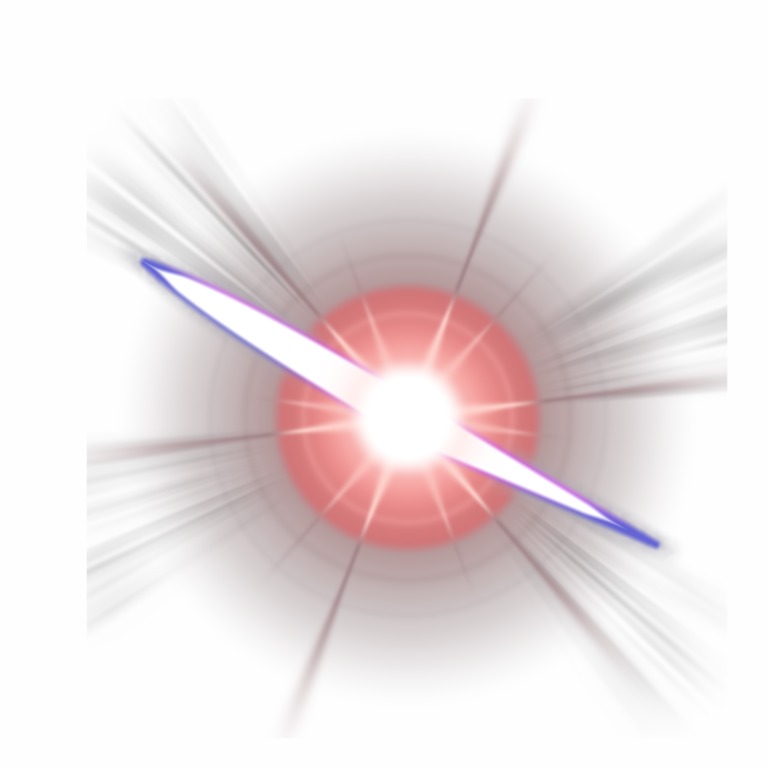
This background is drawn by a three.js fragment shader. Its source:

```glsl
// A white-hot flare with a red disc, grey halo, thin rays and a violet-edged blade of light.
varying vec2 vUv;

const vec2 CENTER = vec2(0.531, 0.456);
const vec2 LEFT_TIP = vec2(0.184, 0.661);
const vec2 RIGHT_TIP = vec2(0.858, 0.289);
const vec2 FRAME_MIN = vec2(0.113, 0.039);
const vec2 FRAME_MAX = vec2(0.947, 0.872);
const float DISC_RADIUS = 0.171;
const float HALO_RADIUS = 0.385;
const float CORE_RADIUS = 0.058;
const float BLADE_WIDTH = 0.027;
const float FIRST_RAY = 0.122;
const float RAY_STEP = 1.082;
const float SHORT_RAY_SHIFT = 0.724;

const vec3 PAPER = vec3(0.996);
const vec3 HALO_INNER = vec3(0.70, 0.585, 0.59);
const vec3 HALO_MIDDLE = vec3(0.80, 0.765, 0.77);
const vec3 DISC_INNER = vec3(0.95, 0.56, 0.55);
const vec3 DISC_OUTER = vec3(0.82, 0.46, 0.47);
const vec3 RAY_LIGHT = vec3(1.0, 0.84, 0.81);
const vec3 RAY_DARK = vec3(0.60, 0.47, 0.49);
const vec3 SMOKE = vec3(0.66, 0.65, 0.69);
const vec3 VIOLET = vec3(0.84, 0.38, 0.96);
const vec3 BLUE = vec3(0.36, 0.36, 0.84);

float hash(vec2 p) {
  return fract(sin(dot(p, vec2(127.1, 311.7))) * 4375.85);
}

float noise(vec2 p) {
  vec2 i = floor(p), f = fract(p);
  f = f * f * (3.0 - 2.0 * f);
  return mix(mix(hash(i), hash(i + vec2(1.0, 0.0)), f.x),
             mix(hash(i + vec2(0.0, 1.0)), hash(i + 1.0), f.x), f.y);
}

float cross2(vec2 a, vec2 b) { return a.x * b.y - a.y * b.x; }

float band(float x, float low, float high, float soft) {
  return smoothstep(low - soft, low + soft, x) * (1.0 - smoothstep(high - soft, high + soft, x));
}

// Grey halo around the red disc
vec3 haloAndDisc(float r) {
  vec3 halo = mix(HALO_INNER, HALO_MIDDLE, smoothstep(0.15, 0.275, r));
  halo = mix(halo, PAPER, smoothstep(0.235, HALO_RADIUS, r));
  halo -= 0.025 * exp(-pow((r - 0.212) / 0.006, 2.0));
  halo -= 0.015 * exp(-pow((r - 0.258) / 0.005, 2.0));
  vec3 disc = mix(DISC_INNER, DISC_OUTER, smoothstep(0.08, DISC_RADIUS, r));
  disc += vec3(0.03, 0.05, 0.05) * exp(-pow((r - 0.136) / 0.006, 2.0));
  return mix(halo, disc, 1.0 - smoothstep(DISC_RADIUS - 0.010, DISC_RADIUS + 0.010, r));
}

// A ray runs both ways from the center: light inside the disc, dark outside
vec3 addRay(vec3 color, vec2 p, float angle, float reach, float strength) {
  float r = length(p);
  float across = abs(cross2(p, vec2(cos(angle), sin(angle))));
  float width = 0.0035 + 0.007 * (1.0 - smoothstep(0.04, 0.15, r)) + 0.010 * smoothstep(0.2, 0.45, r);
  float shape = exp(-pow(across / width, 2.0)) * strength;
  float inside = 1.0 - smoothstep(0.13, 0.185, r);
  float fade = 1.0 - smoothstep(reach * 0.45, reach, r);
  color = mix(color, RAY_DARK, shape * fade * (1.0 - inside) * 0.62);
  return mix(color, RAY_LIGHT, shape * inside * 0.85);
}

// Fans of faint streaks beside the long rays
float streaks(vec2 p, float r) {
  float angle = atan(p.y, p.x);
  float axis = mod(angle, 3.14159);
  float fans = band(axis, 0.10, 0.60, 0.07) + band(axis, 2.20, 2.62, 0.07);
  float lines = noise(vec2(angle * 55.0, 3.0)) * noise(vec2(angle * 21.0, r * 6.0));
  return fans * lines * band(r, 0.23, 0.50, 0.07);
}

// x: place from tip (0) to center (1), y: signed distance from the axis, upward
vec2 bladeCoords(vec2 uv, vec2 tip) {
  vec2 axis = CENTER - tip;
  vec2 along = normalize(axis);
  vec2 q = uv - tip;
  return vec2(dot(q, along) / length(axis), cross2(along, q) * sign(along.x));
}

vec3 addBlade(vec3 color, vec2 b, float halfWidth, float whiteStart, vec2 uv) {
  float t = b.x, d = abs(b.y);
  float ends = band(t, 0.0, 1.0, 0.012);
  float grain = 0.75 + 0.5 * noise(uv * 160.0);
  float smoke = 1.0 - smoothstep(halfWidth * 0.7, halfWidth + 0.024, d);
  smoke *= band(t, -0.04, 0.62, 0.07) * grain;
  color = mix(color, SMOKE, clamp(smoke * 0.58, 0.0, 1.0));
  float hue = smoothstep(0.12, 0.55, t + b.y * 12.0);
  float fringe = 1.0 - smoothstep(halfWidth * 0.75, halfWidth + 0.009, d);
  color = mix(color, mix(BLUE, VIOLET, hue), fringe * ends * 0.92);
  float whiteWidth = halfWidth * smoothstep(whiteStart, whiteStart + 0.18, t);
  float white = 1.0 - smoothstep(whiteWidth - 0.005, whiteWidth + 0.002, d);
  return mix(color, vec3(1.0), white * ends * smoothstep(whiteStart, whiteStart + 0.04, t));
}

void main() {
  vec2 p = vUv - CENTER;
  float r = length(p);
  vec3 color = haloAndDisc(r);

  // Long and short rays in turn
  color -= 0.22 * streaks(p, r);
  for (int i = 0; i < 3; i++) {
    float angle = FIRST_RAY + RAY_STEP * float(i);
    color = addRay(color, p, angle, 0.50, 1.0);
    color = addRay(color, p, angle + SHORT_RAY_SHIFT, 0.31 - 0.04 * float(i), 0.55);
  }

  // Blade, wide on the left and tapered on the right
  vec2 left = bladeCoords(vUv, LEFT_TIP);
  vec2 right = bladeCoords(vUv, RIGHT_TIP);
  color = addBlade(color, left, BLADE_WIDTH * (1.0 - exp(-4.0 * max(left.x, 0.0))), -0.02, vUv);
  color = addBlade(color, right, BLADE_WIDTH * max(right.x, 0.0), 0.12, vUv);

  // White core and its pink bloom
  color = mix(color, vec3(1.0, 0.86, 0.85), 0.75 * exp(-pow(r / 0.092, 4.0)));
  color = mix(color, vec3(1.0), 1.0 - smoothstep(CORE_RADIUS - 0.008, CORE_RADIUS + 0.024, r));

  // Soft square frame
  float frame = band(vUv.x, FRAME_MIN.x, FRAME_MAX.x, 0.001) * band(vUv.y, FRAME_MIN.y, FRAME_MAX.y, 0.001);
  gl_FragColor = vec4(clamp(mix(PAPER, color, frame), 0.0, 1.0), 1.0);
}
```
